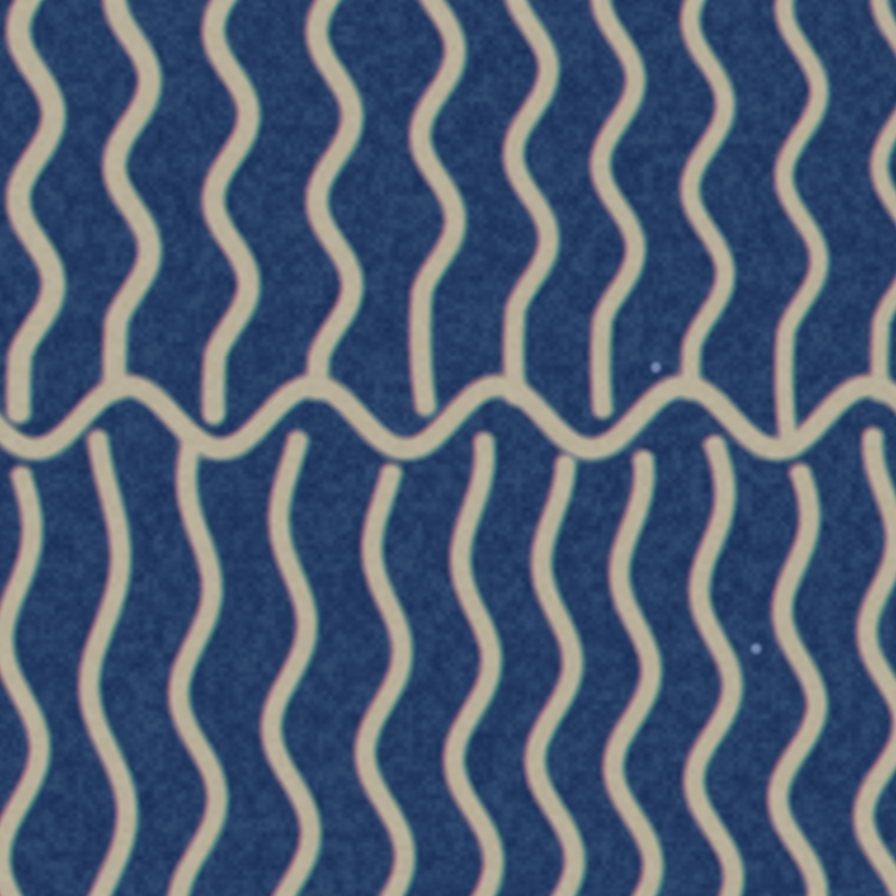
A WebGL 1 fragment shader for this pattern:

```glsl
precision highp float;
uniform vec2 u_resolution;

// Lengths are percent of the canvas; y runs down from the top edge.

float hash(vec2 p) {
  p = fract(p * vec2(0.1031, 0.1137));
  p += dot(p, p.yx + 33.33);
  return fract((p.x + p.y) * p.x * 17.3);
}

float noise(vec2 p) {
  vec2 c = floor(p), f = fract(p);
  f = f * f * (3.0 - 2.0 * f);
  return mix(mix(hash(c), hash(c + vec2(1, 0)), f.x),
             mix(hash(c + vec2(0, 1)), hash(c + vec2(1, 1)), f.x), f.y);
}

float bump(float i, float middle, float width) {
  float t = (i - middle) / width;
  return exp(-t * t);
}

// Height of the wavy seam between the two rows
float seamHeight(float x) {
  return 46.6 + 3.5 * cos(0.3035 * (x - 3.9));
}

float upperCentre(float i) {
  return 4.0 + 10.68 * i + 2.2 * bump(i, 4.3, 1.8);
}

float upperPath(float i, float y) {
  // Harmonics over the row give each strand its own phase
  vec4 wobble = cos(0.6283 * i * vec4(1, 2, 3, 4) + vec4(-0.24, -2.69, 0.8, -0.07));
  float d = y - 29.0 - dot(wobble, vec4(1.52, 1.76, 1.51, 1.77));
  d = min(d, 8.1 + 0.3 * (d - 8.1));
  return upperCentre(i) + 1.95 * cos(6.2832 * d / 18.9);
}

float lowerCentre(float i) {
  return 2.2 + 9.64 * i + 2.5 * bump(i, 4.8, 2.3);
}

float lowerPath(float i, float y) {
  float crest = 58.6 + 2.21 * i + 5.0 * bump(i, 3.9, 2.1);
  float wavelength = 24.7 - 0.39 * i + 5.0 * bump(i, 1.0, 0.35);
  float sway = mix(1.2, 2.2, smoothstep(50.0, 85.0, y));
  return lowerCentre(i) + sway * cos(6.2832 * (y - crest) / wavelength);
}

// Distance to a round-ended strand, corrected for its slope
float strand(vec2 p, float x, float xNext, float yEnd) {
  float slope = (xNext - x) / 0.2;
  return length(vec2((p.x - x) * inversesqrt(1.0 + slope * slope), p.y - yEnd));
}

float softMin(float a, float b) {
  float h = max(0.8 - abs(a - b), 0.0);
  return min(a, b) - h * h * 0.3;
}

float lineDistance(vec2 p) {
  float strands = 100.0;

  // Upper row: every other strand stops short of the seam
  for (int n = 0; n < 10; n++) {
    float i = float(n);
    float joined = max(mod(i, 2.0), step(7.5, i));
    float end = seamHeight(upperCentre(i) - 1.2) - 4.0 * (1.0 - joined);
    float y = min(p.y, end);
    float d = strand(p, upperPath(i, y), upperPath(i, y + 0.2), y);
    strands = min(strands, d - 1.35 + 0.04 * i);
  }

  // Lower row: only the third strand hangs from the seam
  for (int n = 0; n < 11; n++) {
    float i = float(n);
    float seam = seamHeight(lowerCentre(i));
    float gap = n == 2 ? 0.0 : 3.4 + 0.3 * (50.1 - seam);
    float y = max(p.y, seam + gap);
    float d = strand(p, lowerPath(i, y), lowerPath(i, y + 0.2), y);
    strands = min(strands, d - 1.15);
  }

  float slope = 1.062 * sin(0.3035 * (p.x - 3.9));
  float seam = abs(p.y - seamHeight(p.x)) * inversesqrt(1.0 + slope * slope) - 1.25;
  return softMin(strands, seam);
}

float coverage(vec2 p) {
  return 1.0 - smoothstep(-0.6, 0.6, lineDistance(p));
}

void main() {
  vec2 p = 100.0 * gl_FragCoord.xy / u_resolution;
  p.y = 100.0 - p.y;

  // Mottled blue ground with two pale flecks
  float mottle = 0.55 * noise(p * 0.9) + 0.45 * noise(p * 1.9 + 40.0);
  vec3 blue = mix(vec3(0.10, 0.185, 0.35), vec3(0.20, 0.305, 0.45), mottle);
  float fleck = min(length(p - vec2(73.2, 41.0)), length(p - vec2(84.4, 72.4)));
  blue += 0.3 * (1.0 - smoothstep(0.2, 0.9, fleck));

  // Cream lines, with red printed slightly to the left
  vec3 cream = vec3(0.725, 0.69, 0.605) + 0.03 * (noise(p * 1.5 + 90.0) - 0.5);
  float red = coverage(p + vec2(0.12, 0.05));
  float cool = coverage(p - vec2(0.08, 0.04));
  gl_FragColor = vec4(mix(blue, cream, vec3(red, cool, cool)), 1.0);
}
```
